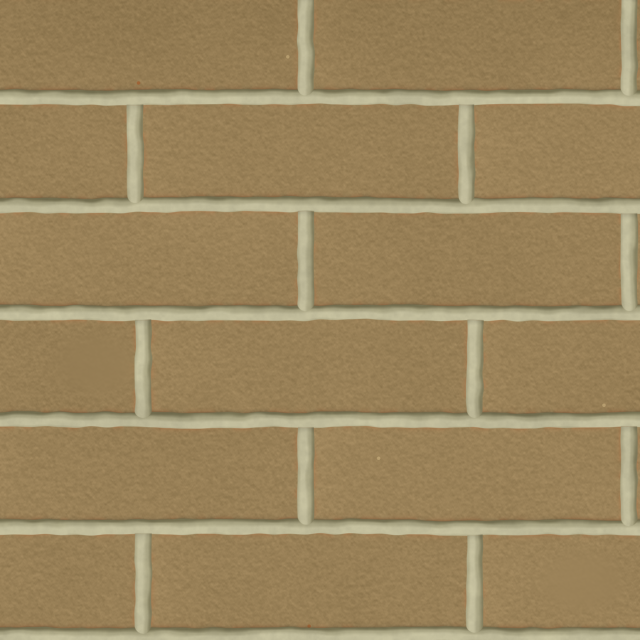
Give the GLSL for this texture, as a three.js fragment shader.

```glsl
// Tan brick wall in running bond with pale, raked mortar joints.
varying vec2 vUv;

float hash(vec2 p) {
  vec3 q = fract(p.xyx * 0.1031);
  q += dot(q, q.yzx + 33.33);
  return fract((q.x + q.y) * q.z);
}

float noise(vec2 p) {
  vec2 i = floor(p), f = fract(p);
  f = f * f * (3.0 - 2.0 * f);
  return mix(mix(hash(i), hash(i + vec2(1.0, 0.0)), f.x),
             mix(hash(i + vec2(0.0, 1.0)), hash(i + 1.0), f.x), f.y);
}

float fbm(vec2 p) {
  float sum = 0.0, gain = 0.5;
  for (int i = 0; i < 4; i++) {
    sum += gain * noise(p);
    p = p * 2.03 + 17.0;
    gain *= 0.5;
  }
  return sum;
}

// Soft elliptical patch where the brick surface is rubbed smooth
float rubbed(vec2 p, vec2 center) {
  return 1.0 - smoothstep(0.4, 1.1, length((p - center) / vec2(0.085, 0.06)));
}

// Grain lit from the upper left
float relief(vec2 p) {
  vec2 q = mat2(0.8, 0.6, -0.6, 0.8) * p * vec2(1.0, 1.15);
  return fbm(q * 150.0) - fbm((q + vec2(-0.0015, 0.003)) * 150.0);
}

vec3 brickColor(vec2 p, vec2 id, float edge, float fromLeft) {
  float worn = max(rubbed(p, vec2(0.15, 0.43)), rubbed(p, vec2(0.91, 0.09)));
  float tone = 0.55 + 0.5 * (fbm(p * 9.0) - 0.47) + 0.25 * (hash(id + 9.0) - 0.5);
  tone -= 0.55 * smoothstep(0.75, 1.0, p.y);
  tone += 0.35 * exp(-fromLeft / 0.04);
  tone += (1.3 * relief(p) + 0.7 * (noise(p * 260.0) - 0.5)) * (1.0 - 0.85 * worn);
  vec3 color = mix(vec3(0.565, 0.472, 0.315), vec3(0.625, 0.525, 0.36), tone);

  // Fired orange rim, broken up along the edge
  float rim = exp(-edge / 0.0028) * smoothstep(0.25, 0.75, noise(p * 70.0));
  color = mix(color, vec3(0.68, 0.46, 0.29), 0.6 * rim);

  // Rare pale or rusty specks
  vec2 cell = floor(p * 26.0);
  float speck = length(fract(p * 26.0) - 0.3 - 0.4 * hash(cell + 3.0));
  speck = (1.0 - smoothstep(0.04, 0.1, speck)) * step(0.988, hash(cell + 41.0));
  vec3 speckColor = mix(vec3(0.76, 0.66, 0.47), vec3(0.63, 0.36, 0.18), step(0.5, hash(cell)));
  return mix(color, speckColor, 0.75 * speck);
}

void main() {
  vec2 p = vUv + 0.0028 * (vec2(noise(vUv * 48.0), noise(vUv * 42.0 + 70.0)) - 0.5);
  p.y += 0.003 * (noise(vec2(vUv.x * 7.0, floor(vUv.y * 5.95 + 0.45) * 5.0)) - 0.5);
  vec3 light = vec3(0.755, 0.735, 0.605);
  vec3 gray = vec3(0.66, 0.64, 0.51);
  vec3 shadow = vec3(0.45, 0.43, 0.31);

  // Courses: y is the height above the center of the bed joint below
  float course = floor((p.y - 0.0078) / 0.168);
  float y = p.y - 0.0078 - course * 0.168;
  float bedY = y > 0.084 ? y - 0.168 : y;

  // Head joints: alternate courses differ in offset and brick length
  float odd = mod(course, 2.0);
  float pitch = mix(0.518, 0.505, odd);
  float start = mix(0.224, 0.478, odd) - (abs(course - 4.0) < 0.5 ? 0.013 : 0.0);
  float along = (p.x - start) / pitch;
  float headX = (fract(along + 0.5) - 0.5) * pitch;

  float bedDist = abs(bedY) - 0.0117;
  float headDist = length(vec2(headX, min(y - 0.0155, 0.0))) - 0.0128;
  float edge = max(min(bedDist, headDist), 0.0);
  vec3 color = brickColor(vUv, vec2(floor(along), course), edge, fract(along) * pitch - 0.0128);

  // Contact darkening just above the bed joint
  color *= 1.0 - 0.2 * exp(-max(y - 0.0117, 0.0) / 0.0022);

  // Bed joint: bright lower lip, shaded under the brick above
  float t = bedY / 0.0117 + 0.35 * (noise(vUv * vec2(35.0, 90.0)) - 0.5);
  vec3 bed = mix(light, gray, smoothstep(-0.2, 0.4, t));
  bed = mix(bed, shadow, smoothstep(0.35, 0.95, t));
  bed = mix(bed, gray, 0.5 * (1.0 - smoothstep(-1.1, -0.75, t)));

  // Head joint: pale face with shade along its right side
  float s = headX / 0.0128 + 0.3 * (noise(vUv * vec2(90.0, 35.0)) - 0.5);
  vec3 head = mix(gray, light, smoothstep(-1.1, -0.5, s));
  head = mix(head, gray, smoothstep(-0.1, 0.45, s));
  head = mix(head, vec3(0.51, 0.49, 0.365), smoothstep(0.4, 0.9, s));
  head *= 1.0 - 0.1 * smoothstep(0.146, 0.158, y);

  float mortarGrain = 1.0 + 0.09 * (fbm(vUv * 110.0) - 0.47) + 0.06 * (noise(vUv * 14.0) - 0.5);
  color = mix(color, bed * mortarGrain, 1.0 - smoothstep(-0.0013, 0.0013, bedDist));
  float headMask = 1.0 - smoothstep(-0.0013, 0.0013, headDist);
  headMask *= 1.0 - smoothstep(0.155, 0.159, y);
  color = mix(color, head * mortarGrain, headMask);

  gl_FragColor = vec4(color, 1.0);
}
```
